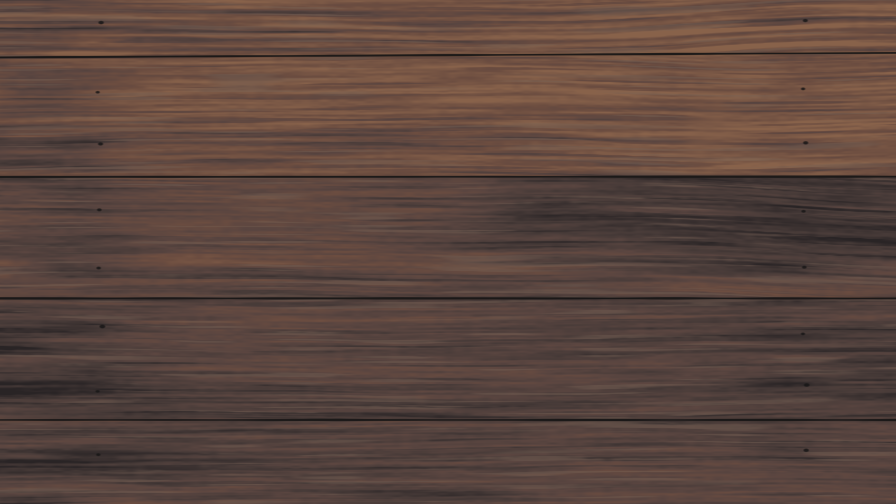
This texture is drawn by a WebGL 2 fragment shader. Its source:

```glsl
#version 300 es
precision highp float;
// Weathered horizontal wood planks: three whole boards between two cropped ones.
// Each board bends layered sines and stretched noise into grain, then maps one
// tone value to a brown ramp; stains, nail holes and dark seams go on top.
uniform vec2 u_resolution;
out vec4 outColor;

#define BOARD_HEIGHT 0.2413
#define FIRST_SEAM 0.1667
#define SEAM_HALF_WIDTH 0.0019
#define FIBRE_CONTRAST 1.55
#define PORE_DEPTH 0.75
#define RING_CONTRAST 0.75
#define PATCH_CONTRAST 1.4
#define STAIN_STRENGTH 1.3
#define NAIL_RADIUS 0.0040

const vec3 DARK = vec3(0.20, 0.17, 0.17);
const vec3 UMBER = vec3(0.28, 0.23, 0.22);
const vec3 BROWN = vec3(0.35, 0.27, 0.25);
const vec3 RUSSET = vec3(0.42, 0.30, 0.25);
const vec3 TAN = vec3(0.50, 0.36, 0.28);
const vec3 DUST = vec3(0.46, 0.38, 0.33);
const vec3 GAP = vec3(0.09, 0.085, 0.085);

float hash(vec2 p) {
  vec3 q = fract(p.xyx * vec3(0.1031, 0.1030, 0.0973));
  q += dot(q, q.yzx + 33.33);
  return fract((q.x + q.y) * q.z);
}

float noise(vec2 p) {
  vec2 i = floor(p), f = fract(p);
  f = f * f * (3.0 - 2.0 * f);
  return mix(mix(hash(i), hash(i + vec2(1, 0)), f.x),
             mix(hash(i + vec2(0, 1)), hash(i + vec2(1, 1)), f.x), f.y);
}

// Tone 0..4 runs from charred to sunlit wood
vec3 woodRamp(float t) {
  vec3 c = mix(DARK, UMBER, clamp(t, -0.5, 1.0));
  c = mix(c, BROWN, clamp(t - 1.0, 0.0, 1.0));
  c = mix(c, RUSSET, clamp(t - 2.0, 0.0, 1.0));
  return mix(c, TAN, clamp(t - 3.0, 0.0, 1.4));
}

// Fades detail whose frequency is too high for the pixel size
float detail(float frequency, float pixel) {
  return 1.0 - smoothstep(0.75, 1.5, frequency * pixel);
}

// Height along which the grain runs, bent gently and differently on every board
float bentHeight(vec2 p, float id) {
  float bend = 0.005 * sin(p.x * 1.9 + id * 4.3) + 0.0018 * sin(p.x * 4.7 + id * 2.9 + p.y * 14.0);
  float bow = 0.016 * smoothstep(0.9, 1.7, p.x) * sin(p.x * 3.0 + id * 2.0);
  return p.y + bend + bow * step(0.5, id) + 0.0006 * sin(p.x * 17.0 + p.y * 60.0);
}

// x: hole coverage, y: soft stain trailing left of each hole
vec2 nails(vec2 p, float localY, float id, float width, float pixel) {
  vec2 result = vec2(0.0);
  for (int k = 0; k < 4; k++) {
    vec2 cell = vec2(k % 2, k / 2);
    float jitter = hash(cell * 7.0 + id + 11.0) - 0.5;
    vec2 d = vec2(p.x - width * mix(0.111, 0.898, cell.x) - 0.012 * jitter,
                  (localY - mix(0.26, 0.73, cell.y) - 0.08 * jitter) * BOARD_HEIGHT);
    float radius = length(d * vec2(0.75, 1.2));
    float hole = 1.0 - smoothstep(-pixel, pixel, radius - NAIL_RADIUS * (0.85 + 0.4 * jitter));
    vec2 s = (d + vec2(0.045, 0.0)) / vec2(0.09, 0.014);
    result = max(result, vec2(hole, exp(-dot(s, s)) * (0.6 + 0.8 * jitter)));
  }
  return result;
}

void main() {
  vec2 p = gl_FragCoord.xy / u_resolution.y;
  float pixel = 1.0 / u_resolution.y;
  float width = u_resolution.x / u_resolution.y;
  float u = p.x / width;

  // Boards, with the upper seams slightly tilted
  float tilt = 0.009 * (0.5 - u) * smoothstep(0.6, 0.9, p.y);
  float boardY = (p.y + tilt - FIRST_SEAM) / BOARD_HEIGHT;
  float id = floor(boardY), localY = fract(boardY);
  float warm = smoothstep(1.0, 2.0, id), top = step(2.5, id);
  float middle = 1.0 - step(0.5, abs(id - 1.0));

  // Grain: long fibres of three sizes, thin dark pores and bands of growth
  float v = bentHeight(p, id);
  vec2 shift = vec2(id * 17.3 + 40.0, id * 31.0 + 90.0);
  float fibre = 0.35 * (noise(vec2(p.x * 1.3, v * 62.0) + shift) - 0.5);
  fibre += 0.60 * (noise(vec2(p.x * 2.6, v * 137.0) + shift) - 0.5) * detail(137.0, pixel);
  fibre += 0.75 * (noise(vec2(p.x * 7.0, v * 235.0) + shift) - 0.5) * detail(235.0, pixel);
  float speck = (noise(vec2(p.x * 55.0, v * 260.0) + shift) - 0.5) * detail(260.0, pixel);
  float pore = smoothstep(0.62, 0.85, noise(vec2(p.x * 3.4, v * 185.0) + shift + 9.0));
  pore *= detail(185.0, pixel);
  float wobble = 5.0 * noise(vec2(p.x * 0.9, v * 8.0) + shift);
  float rings = 0.65 * sin(v * 330.0 + wobble) + 0.45 * sin(v * 187.0 - wobble * 1.4);

  // Tone: board colour, broad patches, grain and stains
  float tone = 1.68 + 1.5 * warm + 0.35 * middle + 0.25 * top + 0.15 * step(id, -0.5);
  tone += PATCH_CONTRAST * (noise(vec2(p.x * 1.6, v * 10.0) + shift) - 0.5);
  tone += fibre * FIBRE_CONTRAST * (1.0 + 0.2 * warm) + 0.5 * speck;
  tone -= PORE_DEPTH * pore * (1.0 + 0.3 * warm);
  tone += rings * RING_CONTRAST * (0.12 + 0.08 * warm + 1.2 * top);
  tone -= 0.85 * middle * smoothstep(0.48, 0.62, u) * smoothstep(0.1, 0.6, localY);
  float leftWear = 1.0 - smoothstep(0.0, 0.24, u);
  tone -= STAIN_STRENGTH * leftWear * smoothstep(0.35, 0.8, noise(vec2(p.x * 4.0, v * 26.0) + shift));
  vec2 nail = nails(p, localY, id, width, pixel);
  tone -= STAIN_STRENGTH * nail.y;
  vec3 color = woodRamp(tone);

  // Dusty hairs and one pale scuff
  float hair = smoothstep(0.66, 0.9, noise(vec2(p.x * 5.0, v * 205.0) + shift + 5.0));
  color = mix(color, DUST, 0.4 * hair * detail(205.0, pixel) * smoothstep(0.0, 1.5, tone));
  vec2 scuff = (p - vec2(0.787 * width, 0.735)) * mat2(1.0, -0.35, 0.0, 1.0) / vec2(0.045, 0.075);
  color = mix(color, TAN, 0.45 * exp(-dot(scuff, scuff) * 1.5));

  // Nail holes, shaded board edges and seams of slightly uneven width
  color = mix(color, GAP, 0.85 * nail.x);
  float edge = min(localY, 1.0 - localY) * BOARD_HEIGHT;
  color *= 1.0 - 0.15 * exp(-edge / 0.003);
  float seamWidth = SEAM_HALF_WIDTH * (0.75 + 0.5 * noise(vec2(p.x * 9.0, floor(boardY + 0.5))));
  float seam = 1.0 - smoothstep(-0.7 * pixel, 0.7 * pixel, edge - seamWidth);
  outColor = vec4(mix(color, GAP, 0.92 * seam), 1.0);
}
```
